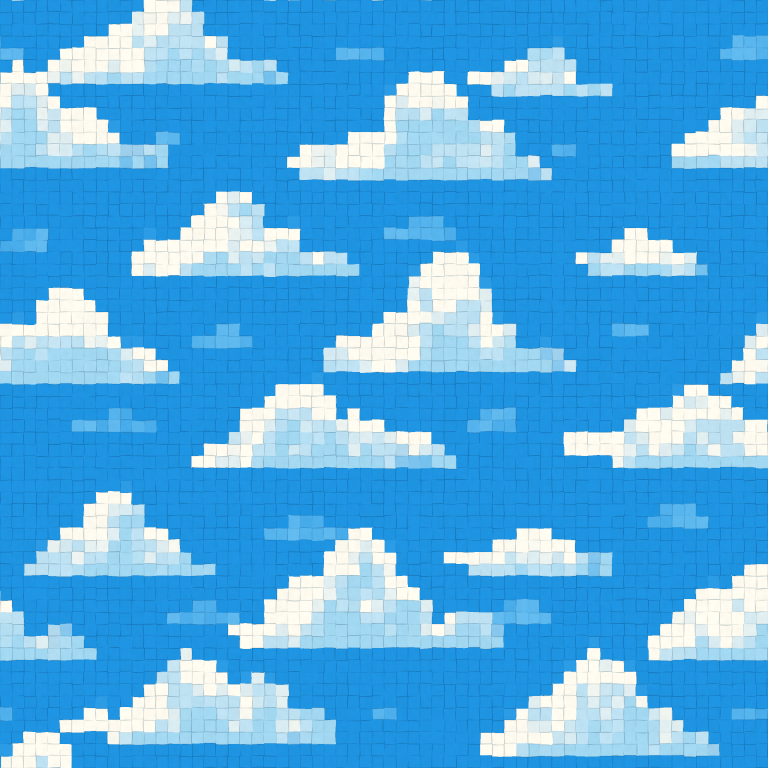
A WebGL 1 fragment shader for this pattern:

```glsl
precision highp float;
// Mosaic sky: flat-based cumulus clouds and faint wisps, built from square tiles.
// Each tile takes one colour from a staggered layout of clouds made of round puffs;
// tile seams are shifted and broken a little so the mosaic looks hand-laid.

uniform vec2 u_resolution;

#define TILES 64.0            // tiles across the canvas
#define SLOT vec2(32.0, 8.0)  // tiles per cloud slot
#define ROW_SHIFT 18.5        // sideways step from one slot row to the next
#define HALF_MIN 5.8          // half width of the smallest cloud, in tiles
#define HALF_MAX 10.8         // half width of the largest cloud, in tiles
#define ASPECT 0.82           // cloud height relative to half width
#define SEAM_SHIFT 0.13       // irregularity of the seams, in tiles
#define SEAM_WIDTH 0.036      // half width of a seam, in tiles
#define SAMPLES 3             // antialiasing grid per axis

const vec3 SKY = vec3(0.120, 0.582, 0.886);
const vec3 WISP = vec3(0.36, 0.72, 0.935);
const vec3 SHADE = vec3(0.64, 0.85, 0.95);
const vec3 SOFT = vec3(0.75, 0.89, 0.955);
const vec3 PALE = vec3(0.88, 0.935, 0.945);
const vec3 CREAM = vec3(1.0, 0.985, 0.94);

float hash(vec2 p) {
  vec3 q = fract(p.xyx * 0.1031);
  q += dot(q, q.yzx + 33.33);
  return fract((q.x + q.y) * q.z);
}

vec2 gradient(vec2 p) {
  float a = 6.2832 * hash(p + 7.0);
  return vec2(cos(a), sin(a));
}

float gradientNoise(vec2 p) {
  vec2 i = floor(p), f = p - i, u = f * f * (3.0 - 2.0 * f), e = vec2(1.0, 0.0);
  float low = mix(dot(gradient(i), f), dot(gradient(i + e), f - e), u.x);
  float high = mix(dot(gradient(i + e.yx), f - e.yx), dot(gradient(i + 1.0), f - 1.0), u.x);
  return mix(low, high, u.y);
}

// Height of the cloud outline above its base at offset x from the centre.
float cloudTop(float x, float halfWidth, vec2 slot) {
  float top = step(abs(x), halfWidth);
  for (int i = 0; i < 5; i++) {
    float t = float(i) * 0.5 - 1.0, side = abs(t);
    vec2 key = slot * 5.0 + vec2(float(i) * 17.0, 41.0);
    float centre = (0.72 * t + 0.25 * (hash(key) - 0.5)) * halfWidth;
    float d = (x - centre) / (halfWidth * (0.41 - 0.12 * side));
    float height = ASPECT * halfWidth * mix(1.0, 0.34, sqrt(side) * 0.4 + side * 0.6);
    height *= mix(0.76, 1.13, hash(key + 3.0));
    top = max(top, height * sqrt(max(1.0 - d * d, 0.0)));
  }
  return top;
}

// Splits a tile position into slot index (xy) and offset from the slot centre (zw).
vec4 slotAt(vec2 p, float row, float shift) {
  float x = p.x + ROW_SHIFT * row + shift;
  float column = floor(x / SLOT.x);
  return vec4(column, row, x - (column + 0.5) * SLOT.x, p.y - row * SLOT.y);
}

vec3 cloudColor(float light) {
  vec3 c = mix(SHADE, SOFT, smoothstep(0.24, 0.36, light));
  c = mix(c, PALE, smoothstep(0.48, 0.56, light));
  return mix(c, CREAM, smoothstep(0.58, 0.64, light));
}

vec3 tileColor(vec2 tile) {
  vec2 p = tile + 0.5;
  float grain = hash(tile + 91.0), row = floor(p.y / SLOT.y);
  vec3 color = SKY * (1.0 + 0.015 * (grain - 0.5));

  // Wisps: one or two short rows in the gaps between clouds.
  vec4 s = slotAt(p, row, 0.5 * SLOT.x);
  float chance = hash(s.xy + 23.0), size = hash(s.xy + 57.0);
  vec2 w = s.zw - vec2(7.0 * (chance - 0.5), 3.0 + floor(2.0 * hash(s.xy + 83.0)));
  float reach = w.y < 1.0 ? mix(0.9, 3.6, size) : 1.3 * step(0.35, size);
  if (w.y > 0.0 && w.y < 2.0 && abs(w.x - 0.4 * floor(w.y)) < reach)
    color = mix(SKY, WISP, 0.65 + 0.5 * grain);

  // Clouds: the slot's own row, then the nearer row below it.
  for (int k = 0; k < 2; k++) {
    s = slotAt(p, row - float(k), 0.0);
    float halfWidth = mix(HALF_MIN, HALF_MAX, sqrt(smoothstep(0.1, 0.75, hash(s.xy + 11.0))));
    vec2 q = s.zw - vec2(5.0 * (hash(s.xy + 31.0) - 0.5), floor(3.0 * hash(s.xy + 71.0)));
    float depth = cloudTop(q.x, halfWidth, s.xy) - q.y;
    float across = q.x / halfWidth;
    bool inset = q.y < 1.0 && across < 0.35 * hash(s.xy + 5.0) - 1.0;
    if (q.y > 0.0 && depth > 0.0 && !inset) {
      // Sunlit towards the upper left, with patches of cream deeper inside.
      float light = 0.70 - 0.075 * depth - 0.30 * across + 0.02 * q.y;
      light += 0.75 * gradientNoise(p * 0.31) + 0.30 * (grain - 0.5) - 0.20 * step(q.y, 1.0);
      color = cloudColor(light) * (0.99 + 0.015 * grain);
      color = mix(color, SKY, 0.35 * step(0.75, grain) * step(0.7, across));
    } else if (q.y > 2.0 && depth > -1.0 && grain > 0.88) {
      color = mix(color, WISP, 0.2);
    }
  }
  return color;
}

vec3 mosaic(vec2 p) {
  p += 0.07 * vec2(gradientNoise(p * 0.9), gradientNoise(p * 0.9 + 40.0));
  vec2 tile = floor(p), seam = floor(p + 0.5);
  p.x += SEAM_SHIFT * (hash(vec2(seam.x, tile.y)) - 0.5);
  p.y += SEAM_SHIFT * (hash(vec2(tile.x, seam.y) + 19.0) - 0.5);
  vec2 line = 1.0 - smoothstep(0.5 * SEAM_WIDTH, 1.5 * SEAM_WIDTH, abs(p - seam));
  vec2 strength = vec2(hash(vec2(seam.x, tile.y) + 63.0), hash(vec2(tile.x, seam.y) + 87.0));
  line *= clamp(0.15 + 0.85 * strength + 0.9 * gradientNoise(p * 1.4), 0.0, 1.0);
  vec3 color = tileColor(floor(p)) * (1.0 + 0.02 * gradientNoise(p * 2.3));
  return color * (1.0 - vec3(0.24, 0.19, 0.16) * max(line.x, line.y));
}

void main() {
  float scale = TILES / min(u_resolution.x, u_resolution.y);
  vec3 sum = vec3(0.0);
  for (int j = 0; j < SAMPLES; j++)
    for (int i = 0; i < SAMPLES; i++) {
      vec2 offset = (vec2(float(i), float(j)) + 0.5) / float(SAMPLES) - 0.5;
      sum += mosaic((gl_FragCoord.xy + offset) * scale);
    }
  gl_FragColor = vec4(sum / float(SAMPLES * SAMPLES), 1.0);
}
```
